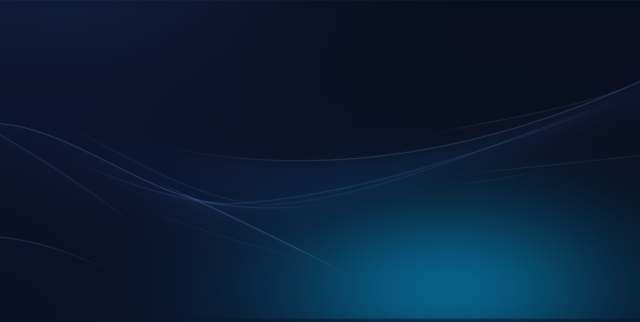
A Shadertoy shader for this background:

```glsl
// Dark navy backdrop with a teal glow low on the right and fine flowing silk strands.
#define ASPECT 1.984
#define GLOW_CENTER vec2(1.39, 0.105)
#define GLOW_RADIUS vec2(0.52, 0.27)
#define GLOW_COLOR vec3(-0.01, 0.315, 0.40)
#define STRAND_COLOR vec3(0.10, 0.135, 0.19)
#define STRAND_WIDTH 0.0023
#define SHEEN_DEPTH 0.05

// Height (x) and slope (y) of a cubic from a to b with the given end slopes
vec2 cubic(float x, vec2 a, vec2 b, vec2 slopes) {
    float span = b.x - a.x;
    float t = clamp((x - a.x) / span, 0.0, 1.0);
    float rise = b.y - a.y;
    float c1 = slopes.x * span;
    float c2 = 3.0 * rise - (2.0 * slopes.x + slopes.y) * span;
    float c3 = (slopes.x + slopes.y) * span - 2.0 * rise;
    float y = a.y + t * (c1 + t * (c2 + t * c3));
    return vec2(y, (c1 + t * (2.0 * c2 + 3.0 * t * c3)) / span);
}

// Thin line with a faint sheen beneath; fade holds the soft lengths at both ends
float strand(vec2 p, vec2 a, vec2 b, vec2 slopes, vec2 fade) {
    vec2 curve = cubic(p.x, a, b, slopes);
    float d = (p.y - curve.x) * inversesqrt(1.0 + curve.y * curve.y);
    float width = max(STRAND_WIDTH, 0.6 / iResolution.y);
    float line = exp(-d * d / (width * width));
    float sheen = 0.12 * exp(min(d, 0.0) / SHEEN_DEPTH) * smoothstep(width, -width, d);
    float ends = smoothstep(a.x - 0.001, a.x + fade.x, p.x)
               * smoothstep(b.x + 0.001, b.x - fade.y, p.x);
    return (line + sheen) * ends;
}

// Navy gradient, lighter at the top left and darkest at the right and lower left
vec3 backdrop(vec2 p) {
    vec3 color = mix(vec3(0.042, 0.082, 0.174), vec3(0.036, 0.060, 0.125),
                     smoothstep(0.2, 1.5, p.x));
    vec2 corner = (p - vec2(0.2, 1.03)) / vec2(0.55, 0.20);
    color += vec3(0.018, 0.030, 0.045) * exp(-dot(corner, corner));
    float lowLeft = smoothstep(0.60, 0.32, p.y + 0.35 * p.x)
                  * smoothstep(1.0, 0.2, p.x);
    return mix(color, vec3(0.030, 0.064, 0.133), 0.7 * lowLeft);
}

// Translucent fold between the upper and lower main curves
float fold(vec2 p) {
    float upper = cubic(p.x, vec2(0.335, 0.588), vec2(1.979, 0.747), vec2(-0.3, 0.45)).x;
    float left = cubic(p.x, vec2(0.0, 0.616), vec2(0.709, 0.366), vec2(-0.08, -0.03)).x;
    float right = cubic(p.x, vec2(0.709, 0.366), vec2(1.907, 0.678), vec2(0.05, 0.35)).x;
    float lower = p.x < 0.709 ? left : right;
    float inside = smoothstep(upper + 0.006, upper - 0.03, p.y)
                 * smoothstep(lower - 0.10, lower + 0.03, p.y);
    return inside * smoothstep(0.2, 0.85, p.x);
}

float strands(vec2 p) {
    float s = 0.0;
    // Main sweep, left descent then right climb
    s += 0.80 * strand(p, vec2(0.0, 0.616), vec2(0.709, 0.366), vec2(-0.08, -0.03), vec2(0.0, 0.02));
    s += 0.45 * strand(p, vec2(0.69, 0.366), vec2(1.907, 0.678), vec2(0.04, 0.35), vec2(0.02, 0.30));
    s += 0.30 * strand(p, vec2(0.74, 0.362), vec2(1.93, 0.688), vec2(-0.02, 0.30), vec2(0.15, 0.20));
    // Upper arc and its companion at the right
    s += 0.75 * strand(p, vec2(0.335, 0.588), vec2(1.99, 0.750), vec2(-0.3, 0.45), vec2(0.85, 0.0));
    s += 0.40 * strand(p, vec2(1.289, 0.572), vec2(1.99, 0.747), vec2(0.25, 0.42), vec2(0.25, 0.1));
    // Loose threads meeting at the low bend
    s += 0.45 * strand(p, vec2(0.155, 0.536), vec2(1.06, 0.376), vec2(-0.5, 0.2), vec2(0.35, 0.30));
    s += 0.35 * strand(p, vec2(0.10, 0.655), vec2(0.84, 0.366), vec2(-0.4, 0.0), vec2(0.35, 0.15));
    // Straight descents on the left and through the centre
    s += 0.50 * strand(p, vec2(0.0, 0.582), vec2(0.477, 0.253), vec2(-0.6, -0.85), vec2(0.0, 0.30));
    s += 0.85 * strand(p, vec2(0.44, 0.455), vec2(1.11, 0.134), vec2(-0.44, -0.5), vec2(0.22, 0.25));
    s += 0.20 * strand(p, vec2(0.40, 0.370), vec2(0.98, 0.185), vec2(-0.4, -0.25), vec2(0.2, 0.2));
    // Low left arc and faint right streaks
    s += 0.60 * strand(p, vec2(0.0, 0.263), vec2(0.387, 0.137), vec2(-0.08, -0.5), vec2(0.0, 0.28));
    s += 0.35 * strand(p, vec2(1.36, 0.452), vec2(1.99, 0.518), vec2(0.1, 0.11), vec2(0.3, 0.0));
    s += 0.22 * strand(p, vec2(1.42, 0.428), vec2(1.72, 0.474), vec2(0.1, 0.15), vec2(0.05, 0.15));
    return s;
}

void mainImage(out vec4 fragColor, in vec2 fragCoord) {
    vec2 uv = fragCoord / iResolution.xy;
    vec2 p = uv * vec2(ASPECT, 1.0);

    vec3 color = backdrop(p);
    color += vec3(0.006, 0.017, 0.038) * fold(p);

    // Elliptical glow
    vec2 g = (p - GLOW_CENTER) / GLOW_RADIUS;
    color += GLOW_COLOR * exp(-dot(g, g));

    color += STRAND_COLOR * strands(p);

    // Dim strip at the bottom, thin light rim at the top
    color = mix(color, vec3(0.025, 0.09, 0.16), 0.65 * smoothstep(0.014, 0.006, p.y));
    color += vec3(0.02, 0.03, 0.04) * smoothstep(0.995, 0.999, p.y);

    fragColor = vec4(color, 1.0);
}
```
